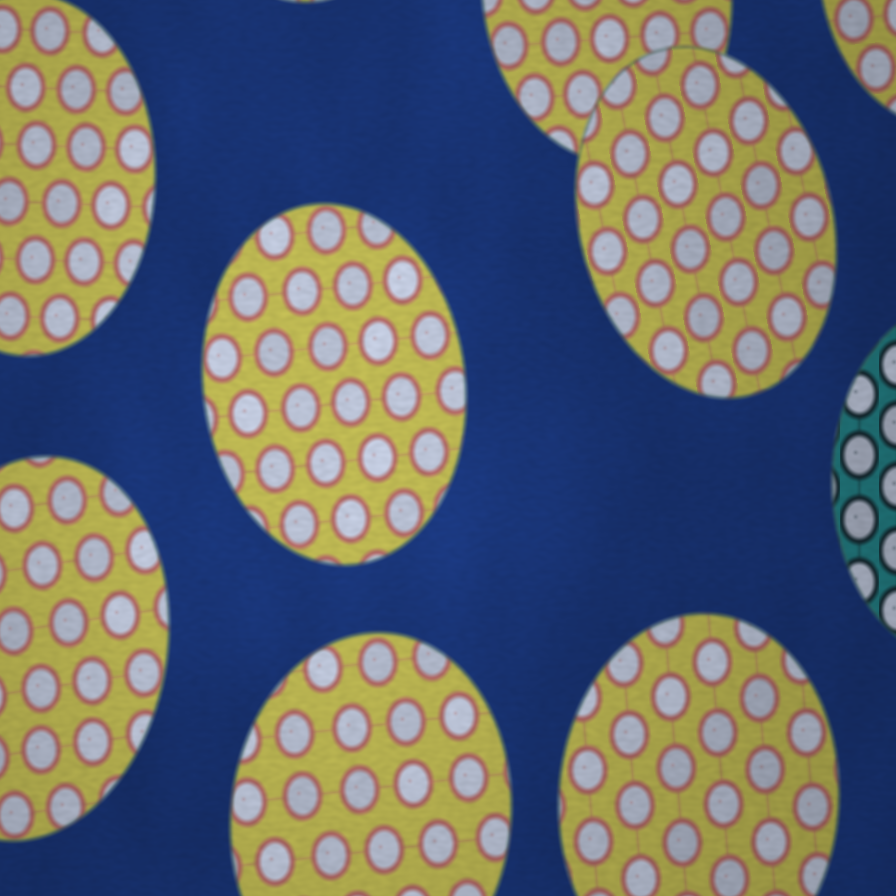
This pattern is drawn by a three.js fragment shader. Its source:

```glsl
varying vec2 vUv;

const vec3 BLUE = vec3(0.09, 0.19, 0.43);
const vec3 YELLOW = vec3(0.69, 0.67, 0.30);
const vec3 TEAL = vec3(0.13, 0.47, 0.49);
const vec3 PINK = vec3(0.65, 0.38, 0.37);
const vec3 INK = vec3(0.08, 0.16, 0.19);
const vec3 PEARL = vec3(0.68, 0.71, 0.78);
const vec3 RIM = vec3(0.25, 0.40, 0.36);

const float SOFT = 0.0038;
const vec2 RING = vec2(0.0222, 0.0274);
const vec2 CORE = vec2(0.0168, 0.0212);
const float LINK_WIDTH = 0.0007;
const float JITTER = 0.002;
const float WEAVE = 0.07;
const float FOLDS = 0.16;

vec2 hash2(vec2 p) {
  p = vec2(dot(p, vec2(127.1, 311.7)), dot(p, vec2(269.5, 183.3)));
  return fract(sin(p) * 43758.5) * 2.0 - 1.0;
}

float gradientNoise(vec2 p) {
  vec2 i = floor(p), f = fract(p);
  vec2 u = f * f * (3.0 - 2.0 * f);
  vec2 e = vec2(0.0, 1.0);
  float low = mix(dot(hash2(i), f), dot(hash2(i + e.yx), f - e.yx), u.x);
  float high = mix(dot(hash2(i + e), f - e), dot(hash2(i + e.yy), f - e.yy), u.x);
  return mix(low, high, u.y);
}

float ellipseDistance(vec2 p, vec2 r) {
  float k = length(p / r);
  return k * (k - 1.0) / max(length(p / (r * r)), 0.001);
}

float fill(float d) {
  return 1.0 - smoothstep(-SOFT, SOFT, d);
}

// Staggered chains of ringed beads; pitch is (along chain, between chains),
// slip is (first shifted row, shift in beads)
vec3 beads(vec2 p, vec2 pitch, float slope, vec2 slip, bool upright, vec3 cloth, vec3 line) {
  vec2 q = upright ? p.yx : p;
  q.y -= slope * q.x;
  float row = floor(q.y / pitch.y + 0.5);
  q.y -= row * pitch.y;
  q.x -= pitch.x * (0.5 * mod(row, 2.0) + slip.y * step(slip.x, row));
  float column = floor(q.x / pitch.x + 0.5);
  q.x -= column * pitch.x;

  float link = fill(abs(q.y) - LINK_WIDTH);
  vec3 color = mix(cloth, line, 0.5 * link);

  q.x += JITTER * hash2(vec2(row, column)).x;
  q.y += slope * q.x;
  vec2 local = upright ? q.yx : q;
  color = mix(color, line, fill(ellipseDistance(local, RING)));
  vec3 pearl = PEARL * (1.0 + 0.05 * hash2(vec2(column, row + 5.0)).y);
  color = mix(color, pearl, fill(ellipseDistance(local, CORE)));
  float speck = fill(length(local - vec2(-0.004, 0.003)) - 0.001);
  return mix(color, line, 0.4 * speck);
}

// One tilted oval patch laid over the cloth
void patchOval(inout vec3 color, vec2 p, vec2 center, vec2 radii, float tilt,
               vec2 origin, vec2 pitch, float slope, vec2 slip, bool upright, bool teal) {
  float c = cos(tilt), s = sin(tilt);
  vec2 q = p - center;
  q = vec2(c * q.x + s * q.y, c * q.y - s * q.x);
  float d = ellipseDistance(q, radii);
  vec3 inside = beads(p - origin, pitch, slope, slip, upright,
                      teal ? TEAL : YELLOW, teal ? INK : PINK);
  inside = mix(inside, RIM, 0.5 * smoothstep(-0.006, 0.0, d));
  color = mix(color, inside, fill(d));
}

void main() {
  vec2 p = vUv;
  vec2 even = vec2(0.0);

  // Blue cloth with soft folds
  float folds = gradientNoise(p * vec2(5.0, 3.5)) + 0.6 * gradientNoise(p * vec2(17.0, 8.0) + 7.0);
  vec3 color = BLUE * (1.0 + FOLDS * folds);

  // Patches with level chains
  patchOval(color, p, vec2(0.031, 0.805), vec2(0.143, 0.203), 0.0, vec2(0.067, 0.773), vec2(0.056, 0.064), -0.04, vec2(2.0, 0.32), false, false);
  patchOval(color, p, vec2(0.373, 0.571), vec2(0.147, 0.203), 0.12, vec2(0.364, 0.613), vec2(0.0573, 0.065), 0.11, even, false, false);
  patchOval(color, p, vec2(0.033, 0.276), vec2(0.154, 0.217), -0.18, vec2(0.104, 0.309), vec2(0.0586, 0.0685), 0.15, vec2(-1.0, -0.5), false, false);
  patchOval(color, p, vec2(0.414, 0.089), vec2(0.157, 0.206), -0.1, vec2(0.3995, 0.1185), vec2(0.061, 0.07), 0.11, vec2(1.0, 0.36), false, false);
  patchOval(color, p, vec2(0.677, 1.013), vec2(0.14, 0.195), 0.1, vec2(0.624, 0.953), vec2(0.0555, 0.06), 0.07, even, false, false);
  patchOval(color, p, vec2(1.055, 1.052), vec2(0.143, 0.195), 0.0, vec2(0.951, 0.979), vec2(0.056, 0.058), 0.1, even, false, false);
  patchOval(color, p, vec2(0.341, 1.199), vec2(0.143, 0.202), 0.0, vec2(0.341, 1.06), vec2(0.056, 0.064), 0.0, even, false, false);

  // Patches with upright chains
  patchOval(color, p, vec2(0.78, 0.108), vec2(0.157, 0.208), -0.06, vec2(0.755, 0.141), vec2(0.0805, 0.0495), -0.08, even, true, false);
  patchOval(color, p, vec2(0.788, 0.752), vec2(0.142, 0.2), 0.25, vec2(0.771, 0.72), vec2(0.0735, 0.0465), -0.195, even, true, false);
  patchOval(color, p, vec2(1.074, 0.4635), vec2(0.146, 0.202), 0.0, vec2(0.959, 0.49), vec2(0.069, 0.043), 0.0, even, true, true);

  // Woven grain and uneven light
  color *= 1.0 + WEAVE * gradientNoise(p * vec2(90.0, 170.0));
  float falloff = length((p - vec2(0.36, 0.55)) * vec2(1.0, 0.7));
  color *= mix(1.08, 0.85, smoothstep(0.05, 0.75, falloff));

  gl_FragColor = vec4(color, 1.0);
}
```
